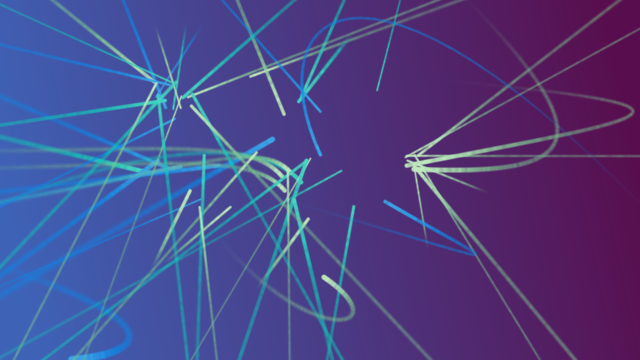
Give the GLSL for this background, as a Shadertoy shader.

```glsl
// Glowing light trails over a blue to plum gradient. Straight rays burst from
// a few hubs at hashed angles; bent trails are cubic curves. Every trail has a
// bright rounded head, a translucent tail and grain from gradient noise.

const vec3 BLUE_SIDE = vec3(0.245, 0.385, 0.715);
const vec3 PLUM_SIDE = vec3(0.345, 0.055, 0.305);
const vec3 GREEN = vec3(0.48, 0.77, 0.56);
const vec3 TEAL = vec3(0.06, 0.78, 0.72);
const vec3 AZURE = vec3(0.03, 0.54, 0.92);
const vec3 HOT = vec3(0.90, 1.00, 0.85);

vec4 hash4(vec2 p) {
    vec4 q = fract(p.xyxy * vec4(0.1031, 0.1030, 0.0973, 0.1099));
    q += dot(q, q.wzxy + 33.33);
    return fract((q.xxyz + q.yzzw) * q.zywx);
}

float gradientNoise(vec2 p) {
    vec2 cell = floor(p), f = fract(p);
    vec2 w = f * f * (3.0 - 2.0 * f);
    vec2 o = vec2(0.0, 1.0);
    float a = dot(hash4(cell).xy * 2.0 - 1.0, f);
    float b = dot(hash4(cell + o.yx).xy * 2.0 - 1.0, f - o.yx);
    float c = dot(hash4(cell + o.xy).xy * 2.0 - 1.0, f - o.xy);
    float d = dot(hash4(cell + o.yy).xy * 2.0 - 1.0, f - o.yy);
    return mix(mix(a, b, w.x), mix(c, d, w.x), w.y);
}

vec3 trailTint(float h) {
    return h < 0.38 ? GREEN : h < 0.68 ? TEAL : AZURE;
}

// Distance to segment ab, and position along it from 0 to 1
vec2 segment(vec2 p, vec2 a, vec2 b) {
    vec2 ab = b - a;
    float t = clamp(dot(p - a, ab) / dot(ab, ab), 0.0, 1.0);
    return vec2(length(p - a - ab * t), t);
}

// Lays one trail over the colour; near = (distance, position along)
vec3 paintTrail(vec3 col, vec2 near, float len, float halfWidth, float blur, vec3 tint) {
    float along = near.y * len;
    float edge = 0.7 / iResolution.y + 0.001 + blur * min(along, 1.0);
    float cover = 1.0 - smoothstep(halfWidth - edge, halfWidth + edge, near.x);
    float grain = 1.0 + 0.4 * gradientNoise(vec2(along * 80.0, halfWidth * 9000.0));
    float opacity = mix(0.95, 0.5, smoothstep(0.0, 0.4, along)) * grain;
    opacity *= 1.0 - smoothstep(0.65, 1.0, near.y);
    vec3 head = mix(tint, HOT, 0.2 + 0.9 * tint.r);
    vec3 ink = mix(head, tint, smoothstep(0.0, 0.25, along));
    return mix(col, ink, clamp(cover * opacity, 0.0, 1.0));
}

// Rays fanned over an arc (start, span), heads scattered about the hub
vec3 burst(vec3 col, vec2 p, vec2 hub, vec2 spread, int count, vec2 arc,
           float blur, float tintShift, float seed) {
    for (int i = 0; i < count; i++) {
        vec4 r = hash4(vec2(float(i) + 1.0, seed));
        vec4 s = hash4(vec2(seed + 17.0, float(i) + 5.0));
        float angle = arc.x + arc.y * (float(i) + r.x) / float(count);
        vec2 head = hub + spread * (r.yz * 2.0 - 1.0);
        float len = s.x < 0.22 ? 0.25 : 1.9;
        vec2 tail = head + len * vec2(cos(angle), sin(angle));
        float halfWidth = mix(0.002, 0.0052, s.y) + 0.4 * blur;
        float softness = blur + 0.006 * s.z * s.z;
        vec3 tint = trailTint(clamp(r.w + tintShift, 0.0, 1.0));
        col = paintTrail(col, segment(p, head, tail), len, halfWidth, softness, tint);
    }
    return col;
}

vec2 cubic(vec2 a, vec2 b, vec2 c, vec2 d, float t) {
    float u = 1.0 - t;
    return u * u * u * a + 3.0 * u * t * (u * b + t * c) + t * t * t * d;
}

// Bent trail with its head at a
vec3 bend(vec3 col, vec2 p, vec2 a, vec2 b, vec2 c, vec2 d,
          float halfWidth, float blur, vec3 tint) {
    const int STEPS = 32;
    vec2 near = vec2(9.0, 0.0), from = a;
    for (int i = 0; i < STEPS; i++) {
        vec2 to = cubic(a, b, c, d, float(i + 1) / float(STEPS));
        vec2 s = segment(p, from, to);
        if (s.x < near.x) near = vec2(s.x, (float(i) + s.y) / float(STEPS));
        from = to;
    }
    return paintTrail(col, near, 1.2, halfWidth * (1.0 - 0.5 * near.y), blur, tint);
}

void mainImage(out vec4 fragColor, in vec2 fragCoord) {
    vec2 p = fragCoord / iResolution.y;
    vec2 uv = fragCoord / iResolution.xy - 0.5;
    vec3 col = mix(BLUE_SIDE, PLUM_SIDE, clamp(dot(uv, vec2(1.0, 0.12)) + 0.5, 0.0, 1.0));

    // Out of focus trails behind
    col = burst(col, p, vec2(0.6, 0.58), vec2(0.2, 0.08), 6, vec2(2.7, 1.2), 0.007, 0.5, 3.0);
    col = bend(col, p, vec2(0.2, 0.0), vec2(0.5, 0.03), vec2(0.38, 0.16), vec2(-0.2, 0.32), 0.011, 0.008, AZURE);

    // Sheaf of gently bent trails sweeping in from the left
    for (int i = 0; i < 4; i++) {
        vec4 r = hash4(vec2(float(i) + 2.0, 41.0));
        vec2 head = vec2(0.78, 0.45) + 0.12 * r.xy;
        col = bend(col, p, head, head + vec2(-0.1, 0.12), vec2(0.4, 0.45 + 0.2 * r.z),
                   vec2(-0.3, 0.3 + 0.7 * r.w), 0.006, 0.006, trailTint(0.6 * r.z));
    }

    // Ray bursts: left star, centre, upper middle, right
    col = burst(col, p, vec2(0.78, 0.46), vec2(0.30, 0.13), 14, vec2(3.5, 1.5), 0.0, 0.0, 11.0);
    col = burst(col, p, vec2(0.85, 0.70), vec2(0.25, 0.12), 6, vec2(0.3, 2.0), 0.0, 0.1, 23.0);
    col = burst(col, p, vec2(0.48, 0.72), vec2(0.055), 17, vec2(0.35, 5.2), 0.0, 0.0, 37.0);
    col = burst(col, p, vec2(1.14, 0.55), vec2(0.03, 0.02), 7, vec2(-1.6, 2.5), 0.0, -1.0, 53.0);

    // Wide loop and hairpins
    col = bend(col, p, vec2(0.89, 0.57), vec2(0.70, 0.98), vec2(1.03, 1.28), vec2(1.95, 0.25), 0.0045, 0.0, AZURE);
    col = bend(col, p, vec2(1.13, 0.54), vec2(1.85, 0.68), vec2(2.05, 0.70), vec2(1.20, 0.78), 0.006, 0.002, GREEN);
    col = bend(col, p, vec2(1.15, 0.53), vec2(1.62, 0.51), vec2(1.70, 0.60), vec2(1.25, 1.05), 0.007, 0.003, GREEN);
    col = bend(col, p, vec2(0.90, 0.23), vec2(1.12, 0.08), vec2(0.85, 0.02), vec2(0.58, 0.375), 0.007, 0.004, GREEN);
    col = bend(col, p, vec2(1.07, 0.44), vec2(1.45, 0.22), vec2(1.45, 0.26), vec2(0.70, 0.47), 0.005, 0.001, AZURE);

    fragColor = vec4(col, 1.0);
}
```
